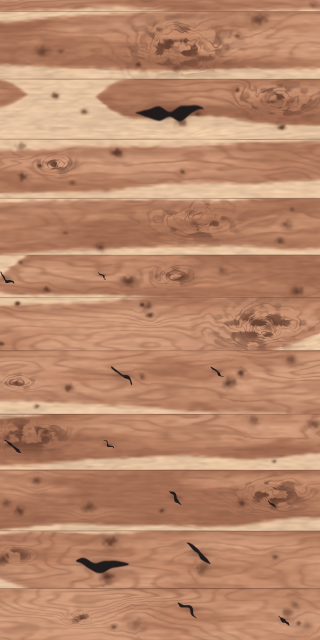
This texture is drawn by a Shadertoy shader. Its source:

```glsl
// Horizontal planks of knotty reddish timber with pale sapwood edges, burls and dark cracks.
#define HEART vec3(0.735, 0.515, 0.395)
#define HEART_LIGHT vec3(0.815, 0.605, 0.480)
#define HEART_DARK vec3(0.590, 0.385, 0.290)
#define SAPWOOD vec3(0.905, 0.765, 0.630)
#define KNOT_BROWN vec3(0.360, 0.220, 0.165)
#define CRACK_BLACK vec3(0.130, 0.105, 0.105)
#define RING_COUNT 13.0
#define KNOTS_PER_PLANK 6
#define SEAM_WIDTH 0.003

// Canvas units: width = 1, height = 2. Planks are numbered from the bottom.
const float EDGE[13] = float[13](-0.02, 0.161, 0.341, 0.531, 0.706, 0.904, 1.070,
                                 1.203, 1.380, 1.565, 1.753, 1.964, 2.15);

// Sapwood depth per plank: bottom left, bottom right, top left, top right.
const vec4 SAP[12] = vec4[12](
    vec4(-.02, -.03, -.03, -.03), vec4(.03, -.3, .015, -.03),
    vec4(.015, .03, -.02, -.02),  vec4(.01, .05, .0, -.03),
    vec4(.04, -.01, -.03, -.03),  vec4(-.3, .045, .018, -.02),
    vec4(.012, -.01, .06, -.7),   vec4(-.005, .03, .02, -.01),
    vec4(.01, .06, .03, .01),     vec4(.09, .05, .0, -.02),
    vec4(.03, .045, .02, -.03),   vec4(.005, .01, -.03, -.03));

// Flaws per plank: burl position, burl size, crack position, crack size.
const vec4 FLAW[12] = vec4[12](
    vec4(.25, .03, .59, .040), vec4(.05, .04, .32, .085),
    vec4(.85, .09, .55, .030), vec4(.10, .10, .04, .035),
    vec4(.06, .04, .38, .045), vec4(.82, .13, .0, .0),
    vec4(.55, .05, .02, .030), vec4(.62, .10, .0, .0),
    vec4(.18, .05, .0, .0),    vec4(.87, .10, .53, .110),
    vec4(.56, .14, .0, .0),    vec4(.50, .01, .0, .0));

float hash(vec2 p) {
    vec3 v = fract(p.xyx * 0.1031);
    v += dot(v, v.yzx + 33.33);
    return fract((v.x + v.y) * v.z);
}

float noise(vec2 p) {
    vec2 i = floor(p), f = fract(p);
    f = f * f * (3.0 - 2.0 * f);
    return mix(mix(hash(i), hash(i + vec2(1, 0)), f.x),
               mix(hash(i + vec2(0, 1)), hash(i + vec2(1, 1)), f.x), f.y);
}

float fbm(vec2 p) {
    float sum = 0.0, amp = 0.53;
    for (int i = 0; i < 4; i++) {
        sum += amp * noise(p);
        p = p * 2.03 + 17.1;
        amp *= 0.5;
    }
    return sum;
}

// Coverage of one tapering, bent crack centred on the origin.
float crackMask(vec2 p, float size, float seed) {
    float angle = mix(-0.75, 0.04, smoothstep(0.04, 0.08, size));
    float c = cos(angle), s = sin(angle);
    p = vec2(c * p.x + s * p.y, c * p.y - s * p.x) / size;
    p.y += 0.5 * (noise(vec2(p.x * 1.6 + seed, seed)) - 0.5);
    float taper = max(1.0 - p.x * p.x, 0.0);
    float halfWidth = taper * (0.04 + 0.22 * noise(vec2(p.x * 3.0, seed + 4.0)));
    return smoothstep(0.05, -0.03, abs(p.y) - halfWidth) * smoothstep(0.0, 0.15, taper);
}

vec3 wood(vec2 p) {
    int id = 0;
    for (int i = 1; i < 12; i++) if (p.y > EDGE[i]) id = i;
    float lo = EDGE[id], hi = EDGE[id + 1], seed = float(id) * 7.3 + 1.0;
    vec2 q = p + seed * vec2(3.0, 5.0);
    vec4 flaw = FLAW[id];

    // Burl, and small knots that push the grain aside
    vec2 b = p - vec2(flaw.x, mix(lo, hi, 0.4 + 0.25 * hash(vec2(seed, 9.0))));
    b /= flaw.y * vec2(1.0, 0.5);
    float burl = exp(-dot(b, b)), knot = 0.0, lift = 0.0;
    for (int k = 0; k < KNOTS_PER_PLANK; k++) {
        vec2 key = vec2(seed, float(k) * 3.7);
        vec2 c = vec2(hash(key), mix(lo, hi, 0.1 + 0.8 * hash(key + 20.0)));
        float size = mix(0.006, 0.018, pow(hash(key + 40.0), 2.0));
        float d = length((p - c) * vec2(0.8, 1.0)) / size + 0.7 * (noise(q * 90.0) - 0.5);
        knot = max(knot, exp(-d * d) * (0.45 + 0.5 * hash(key + 60.0)));
        lift += (p.y - c.y) * exp(-0.1 * d * d);
    }

    // Growth rings, fibres and broad tone
    vec2 swirl = 1.6 * burl * vec2(fbm(q * 13.0), fbm(q * 13.0 + 50.0));
    float field = fbm(vec2(q.x * 1.5, (q.y - lift) * 7.0) + swirl);
    float ring = pow(0.5 + 0.5 * sin(6.2832 * RING_COUNT * field), 3.0);
    float fibre = noise(q * vec2(14.0, 170.0)) + noise(q * vec2(45.0, 120.0)) - 1.0;
    float tone = fbm(q * vec2(2.5, 14.0)) + 0.25 * (hash(vec2(seed, 2.0)) - 0.5);
    vec3 col = mix(HEART, HEART_LIGHT, smoothstep(0.42, 0.75, tone));
    col = mix(col, HEART_DARK, 0.65 * smoothstep(0.48, 0.25, tone));
    col = mix(col, HEART_DARK, ring * (0.25 + 0.35 * noise(q * 4.0) + 0.4 * burl));

    // Sapwood along the edges; one plank is bridged from edge to edge
    float bridge = id == 9 ? 0.12 * exp(-pow((p.x - 0.2) / 0.12, 2.0)) : 0.0;
    vec2 depth = mix(SAP[id].xz, SAP[id].yw, p.x) + bridge - vec2(p.y - lo, hi - p.y);
    depth += 0.03 * (vec2(noise(vec2(q.x * 4.0, seed)), noise(vec2(q.x * 4.0, seed + 8.0))) - 0.5);
    float sapDepth = max(depth.x, depth.y) + 0.003 * fibre;
    col = mix(col, HEART_DARK, 0.4 * exp(-pow((sapDepth + 0.018) / 0.015, 2.0)));
    vec3 sap = SAPWOOD * (0.97 + 0.07 * tone - 0.04 * ring);
    col = mix(col, sap, smoothstep(-0.008, 0.008, sapDepth));
    col *= 1.0 + 0.07 * fibre;

    // Knots, burl clumps, cracks and the seam
    float clump = burl * smoothstep(0.48, 0.8, noise(q * vec2(38.0, 55.0)) + 0.15 * ring);
    col = mix(col, KNOT_BROWN, max(knot, 0.9 * clump));
    for (int k = 0; k < 2; k++) {
        float size = flaw.w * (1.0 - 0.4 * float(k));
        if (size <= 0.0 || (k == 1 && size > 0.06)) continue;
        vec2 c = vec2(flaw.z + 0.3 * float(k), mix(lo, hi, 0.55 + 0.25 * (hash(vec2(seed, float(k))) - 0.5)));
        col = mix(col, KNOT_BROWN, 0.4 * exp(-dot((p - c) / size, (p - c) / size * vec2(2.0, 16.0))));
        col = mix(col, CRACK_BLACK, crackMask(p - c, size, seed + float(k)));
    }
    float seam = smoothstep(SEAM_WIDTH, 0.0, min(p.y - lo, hi - p.y));
    return mix(col, KNOT_BROWN, seam * (0.15 + 0.5 * noise(vec2(p.x * 5.0, seed))));
}

void mainImage(out vec4 fragColor, in vec2 fragCoord) {
    vec3 sum = vec3(0.0);
    for (int i = 0; i < 4; i++) {
        vec2 offset = vec2(i & 1, i >> 1) * 0.5 - 0.25;
        sum += wood((fragCoord + offset) / iResolution.xy * vec2(1.0, 2.0));
    }
    fragColor = vec4(sum / 4.0, 1.0);
}
```
